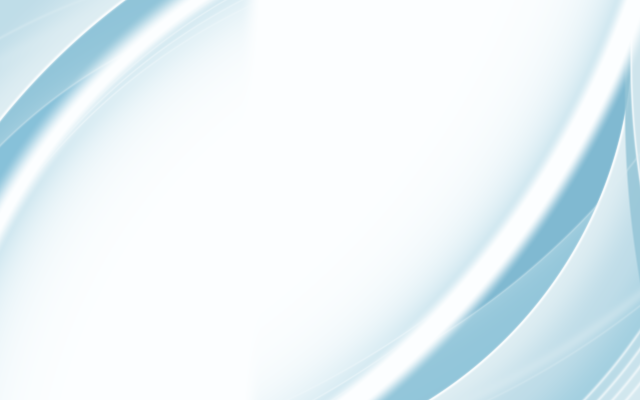
Write a WebGL 1 fragment shader that draws this background.

```glsl
precision highp float;
// Two sweeping ribbons of white light and blue folds around a bright, empty centre.
uniform vec2 u_resolution;

const vec3 WHITE = vec3(0.99, 0.997, 1.0);
const vec3 PALE = vec3(0.87, 0.93, 0.95);
const vec3 MIST = vec3(0.75, 0.865, 0.91);
const vec3 SKY = vec3(0.61, 0.80, 0.87);
const vec3 DEEP = vec3(0.50, 0.725, 0.82);

// Signed distance to a circle, positive outside.
float arc(vec2 p, vec2 centre, float radius) {
    return length(p - centre) - radius;
}

float strand(float d, float width) {
    return exp(-d * d / (width * width));
}

float edge(float d) {
    return smoothstep(-0.002, 0.002, d);
}

// Blue haze on the inner side of a ribbon.
float innerGlow(float d, float halfWidth) {
    float depth = -d - halfWidth;
    return exp(-max(depth, 0.0) / 0.07) * smoothstep(-0.008, 0.025, depth);
}

// Fine filaments that peel away from a ribbon.
float filaments(vec2 p, vec2 centre, float radius, vec2 drift, float growth) {
    float sum = 0.0;
    for (int i = 1; i <= 4; i++) {
        float k = float(i) * 0.28;
        float d = arc(p, centre + drift * k, radius + growth * k);
        sum += strand(d, 0.0025) + 0.35 * strand(min(d, 0.0), 0.02) * edge(-d);
    }
    return sum;
}

vec3 leftFolds(vec2 p) {
    // Blue band, split by a thin crease
    float crease = arc(p, vec2(0.929, -0.295), 1.3145);
    vec3 color = mix(DEEP + 0.03, mix(SKY, DEEP, 0.45), edge(crease));
    color = mix(color, PALE, 0.22 * exp(-max(crease, 0.0) / 0.035) * edge(crease));
    color = mix(color, PALE, 0.35 * strand(crease, 0.003));

    // Outer veil in the corner
    float rim = arc(p, vec2(1.347, -0.383), 1.727);
    vec3 veil = mix(PALE, MIST, smoothstep(0.0, 0.16, rim));
    float sweep = arc(p, vec2(0.8, -0.55), 1.66);
    veil = mix(veil, PALE, 0.35 * strand(sweep, 0.004) + 0.25 * strand(sweep + 0.05, 0.018));
    color = mix(color, veil, edge(rim));
    return mix(color, WHITE, 0.85 * strand(rim - 0.002, 0.004));
}

vec3 rightFolds(vec2 p) {
    // Blue band, darkest above its crease
    float crease = arc(p, vec2(0.082, 1.785), 1.9166);
    vec3 color = mix(DEEP, mix(SKY, DEEP, 0.35), edge(crease));
    color = mix(color, PALE, 0.18 * exp(-max(crease, 0.0) / 0.03) * edge(crease));

    // Outer veil, deepening towards the lower corner
    float rim = arc(p, vec2(0.4965, 0.9205), 1.086);
    vec3 veil = mix(PALE, MIST, smoothstep(0.0, 0.13, rim));
    veil = mix(veil, SKY, 0.8 * smoothstep(0.12, 0.25, rim));
    float sweep = arc(p, vec2(0.3, 1.9), 2.09);
    veil = mix(veil, PALE, 0.4 * strand(sweep, 0.014) + 0.3 * strand(sweep - 0.022, 0.003));
    color = mix(color, veil, edge(rim));
    color = mix(color, WHITE, 0.85 * strand(rim - 0.002, 0.0035));

    // Upright dark fold and the bright sliver beside it
    float drop = max(0.73 - p.y, 0.0);
    float fold = p.x - 1.562 - 0.2 * drop * drop;
    color = mix(color, SKY - 0.03, 0.85 * smoothstep(-0.003, 0.004, fold));
    float fall = max(0.85 - p.y, 0.0);
    float sliver = p.x - 1.578 - 0.25 * fall * fall;
    color = mix(color, PALE, 0.75 * edge(sliver));
    color = mix(color, WHITE, 0.7 * strand(sliver, 0.003));
    color = mix(color, PALE, 0.3 * strand(crease, 0.003));

    // Layered pale sheets in the lower corner
    for (int i = 0; i < 4; i++) {
        float sheet = arc(p, vec2(0.5, 0.92), 1.33 + 0.026 * float(i));
        float lower = 1.0 - smoothstep(0.15, 0.24, p.y);
        color = mix(color, PALE, 0.4 * edge(sheet) * lower);
        color = mix(color, WHITE, 0.6 * strand(sheet, 0.004) * lower);
    }
    return color;
}

void main() {
    // Canvas units: height 1, width 1.6
    vec2 p = gl_FragCoord.xy / u_resolution * vec2(1.6, 1.0);
    vec2 leftCentre = vec2(1.4235, -0.3277);
    vec2 rightCentre = vec2(-0.5164, 1.7403);
    float left = arc(p, leftCentre, 1.6174);
    float right = arc(p, rightCentre, 2.2337);

    // Hazes meet at a soft upright seam
    float seam = smoothstep(0.60, 0.655, p.x);
    float leftHaze = innerGlow(left, 0.012) * (1.0 - seam);
    float rightHaze = innerGlow(right, 0.025) * seam;
    vec3 color = mix(WHITE, SKY, 0.62 * leftHaze + 0.6 * rightHaze);

    float leftLines = filaments(p, leftCentre, 1.6174, vec2(-0.12, -0.07), -0.067);
    float rightLines = filaments(p, rightCentre, 2.2337, vec2(0.216, 0.31), 0.07);
    color = mix(color, WHITE, min(0.4 * (leftLines * leftHaze + rightLines * rightHaze), 0.6));

    // Ribbons fade from white into the outer folds
    color = mix(color, leftFolds(p), smoothstep(0.008, 0.065, left));
    color = mix(color, rightFolds(p), smoothstep(0.018, 0.058, right));
    gl_FragColor = vec4(color, 1.0);
}
```
